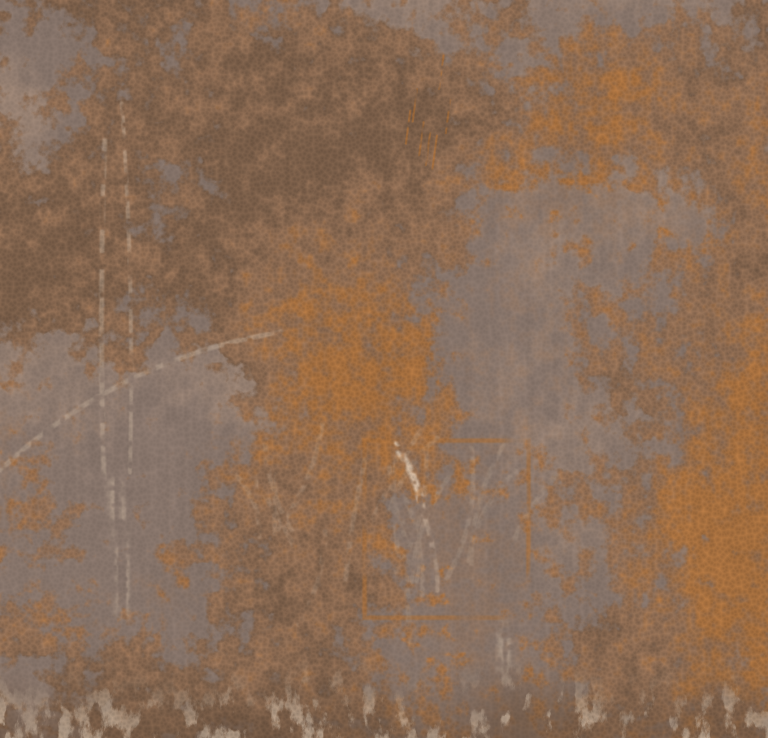
Write a Shadertoy shader that draws this texture.

```glsl
// Weathered steel plate: grey metal, brown patina and orange rust in warped patches.
// Layered noise and soft blobs place the patches, cellular noise gives the grain,
// and bent strokes add the pale scratches and rust marks.
const vec3 GREY = vec3(0.530, 0.458, 0.418);
const vec3 PALE = vec3(0.600, 0.510, 0.450);
const vec3 BROWN = vec3(0.475, 0.362, 0.275);
const vec3 RUST = vec3(0.565, 0.425, 0.320);
const vec3 ORANGE = vec3(0.665, 0.430, 0.215);
const vec3 CHALK = vec3(0.740, 0.660, 0.580);
const float WARP = 0.16;
const float PATCH_SCALE = 4.5;
const float GRAIN_SCALE = 170.0;
const float GRAIN_AMOUNT = 0.085;
const float STREAK_AMOUNT = 0.045;

float hash(vec2 p) {
    vec3 q = fract(p.xyx * 0.1031);
    q += dot(q, q.yzx + 33.33);
    return fract((q.x + q.y) * q.z);
}

float noise(vec2 p) {
    vec2 i = floor(p), f = fract(p);
    f = f * f * (3.0 - 2.0 * f);
    return mix(mix(hash(i), hash(i + vec2(1, 0)), f.x),
               mix(hash(i + vec2(0, 1)), hash(i + vec2(1, 1)), f.x), f.y);
}

float fbm(vec2 p) {
    float sum = 0.0, amp = 0.515;
    for (int i = 0; i < 5; i++, amp *= 0.5) {
        sum += amp * noise(p);
        p = mat2(1.6, 1.2, -1.2, 1.6) * p + 7.3;
    }
    return sum;
}

// Distance to the nearest scattered cell point
float cell(vec2 p) {
    float d = 2.0;
    for (int k = 0; k < 9; k++) {
        vec2 c = floor(p) + vec2(k % 3 - 1, k / 3 - 1);
        d = min(d, length(c + vec2(hash(c), hash(c + 57.0)) - p));
    }
    return d;
}

float blob(vec2 p, float x, float y, float rx, float ry) {
    vec2 d = (p - vec2(x, y)) / vec2(rx, ry);
    return exp(-dot(d, d));
}

// Worn line from a to b, bowed sideways by bend
float stroke(vec2 p, vec2 a, vec2 b, float bend, float width) {
    vec2 d = b - a, side = normalize(vec2(-d.y, d.x));
    float h = clamp(dot(p - a, d) / dot(d, d), 0.0, 1.0);
    float dist = length(p - a - d * h - side * bend * 4.0 * h * (1.0 - h));
    float worn = smoothstep(0.15, 0.7, noise(p * 130.0));
    return worn * (1.0 - smoothstep(width * 0.3, width + 0.0015, dist));
}

void mainImage(out vec4 fragColor, in vec2 fragCoord) {
    vec2 p = fragCoord / iResolution.y;
    vec2 w = p + WARP * (vec2(fbm(p * 6.0), fbm(p * 6.0 + 17.0)) - 0.5);
    float fine = fbm(p * 48.0) - 0.5, speck = noise(p * 150.0) - 0.5;
    float streak = noise(p * vec2(190.0, 9.0)) - 0.5;

    // Patina cover: added blobs corrode, subtracted blobs leave bare metal
    float cover = fbm(w * PATCH_SCALE + 3.0) + 0.6 * fine + 0.12 * speck + 0.03;
    cover += 0.17 * blob(w, 0.38, 0.78, 0.25, 0.20) + 0.14 * blob(w, 0.04, 0.52, 0.11, 0.18);
    cover += 0.24 * blob(w, 0.53, 0.50, 0.13, 0.16) + 0.22 * blob(w, 1.04, 0.50, 0.13, 0.45);
    cover += 0.15 * blob(w, 0.82, 0.84, 0.18, 0.10) + 0.15 * blob(w, 0.82, 0.58, 0.03, 0.17);
    cover -= 0.28 * blob(w, 0.72, 0.50, 0.08, 0.18) + 0.22 * blob(w, 0.90, 0.64, 0.07, 0.14);
    cover -= 0.20 * blob(w, 0.12, 0.20, 0.22, 0.15) + 0.14 * blob(w, 0.04, 0.88, 0.12, 0.20);
    cover = smoothstep(0.43, 0.60, cover);

    // Heat: brown turns to rust, then to orange
    float heat = 0.9 * fbm(w * 5.0 + 41.0) - 0.30 + 0.7 * fine + 0.25 * speck;
    heat += 0.50 * blob(w, 0.52, 0.53, 0.14, 0.16) + 0.55 * blob(w, 1.05, 0.50, 0.15, 0.55);
    heat += 0.30 * blob(w, 0.80, 0.82, 0.22, 0.12) + 0.30 * blob(p, 0.72, 0.25, 0.30, 0.25);
    vec3 patina = mix(BROWN, RUST, smoothstep(0.05, 0.45, heat));
    patina = mix(patina, ORANGE, 0.85 * smoothstep(0.38, 0.85, heat));
    float haze = fbm(w * 3.5 + 80.0) + 0.35 * blob(p, 0.36, 0.48, 0.07, 0.14);
    vec3 metal = mix(GREY, PALE, smoothstep(0.48, 0.80, haze + 0.3 * fine));
    metal = mix(metal, RUST, 0.4 * smoothstep(0.2, 0.7, heat));
    vec3 col = mix(metal, patina, 0.92 * cover);

    // Rust outline and short orange scratches
    vec2 box = abs(p - vec2(0.605, 0.283)) - vec2(0.111, 0.120);
    float marks = 1.0 - smoothstep(0.001, 0.005, abs(max(box.x, box.y)));
    marks *= 0.6 * smoothstep(0.2, 0.6, noise(p * 30.0));
    for (float k = 0.0; k < 7.0; k++) {
        vec2 a = vec2(0.55 + 0.009 * k, 0.77 + 0.13 * hash(vec2(k, 5.0)));
        marks = max(marks, 0.7 * stroke(p, a, a + vec2(0.006, 0.045), 0.0, 0.001));
    }
    col = mix(col, ORANGE, marks);

    // Long pale scratches, brushed smears, faint scuffs and a bright gash
    float lines = stroke(p, vec2(0.142, 0.81), vec2(0.141, 0.35), -0.004, 0.004);
    lines = max(lines, stroke(p, vec2(0.165, 0.86), vec2(0.176, 0.36), 0.006, 0.003));
    lines = max(lines, stroke(p, vec2(0.0, 0.363), vec2(0.38, 0.55), 0.032, 0.004));
    float smear = stroke(p, vec2(0.155, 0.34), vec2(0.165, 0.17), 0.004, 0.016);
    smear = max(smear, stroke(p, vec2(0.684, 0.15), vec2(0.684, 0.085), 0.0, 0.014));
    float scuffs = 0.0;
    for (float i = 0.0; i < 20.0; i++) {
        vec2 k = vec2(i, 9.0), a = vec2(0.34 + 0.36 * hash(k), 0.10 + 0.22 * hash(k + 20.0));
        vec2 b = a + vec2(0.12 * hash(k + 40.0) - 0.05, 0.07 + 0.11 * hash(k + 60.0));
        scuffs = max(scuffs, stroke(p, a, b, 0.03 * hash(k + 80.0) - 0.015, 0.004));
    }
    smear *= smoothstep(-0.3, 0.3, streak);
    col = mix(col, CHALK, max(0.45 * lines, max(0.55 * smear, 0.24 * scuffs)));
    float gash = stroke(p, vec2(0.535, 0.397), vec2(0.572, 0.31), 0.006, 0.006);
    gash = max(gash, 0.4 * stroke(p, vec2(0.572, 0.31), vec2(0.593, 0.20), 0.004, 0.004));
    col = mix(col, CHALK * 1.12, 0.85 * gash);

    // Grimy, chalk-speckled foot, then brushed streaks and cellular grain
    float foot = 1.0 - smoothstep(0.0, 0.11, p.y + 0.05 * noise(p * vec2(35.0, 6.0)) - 0.025);
    col = mix(col, BROWN * 0.9, 0.6 * foot);
    col = mix(col, CHALK, 0.75 * foot * smoothstep(0.50, 0.70, fbm(p * vec2(70.0, 38.0))));
    float grain = (cell(p * GRAIN_SCALE) - 0.48) * (1.0 + cover);
    col *= 1.0 + STREAK_AMOUNT * streak + GRAIN_AMOUNT * grain + 0.10 * fine;
    fragColor = vec4(col, 1.0);
}
```
